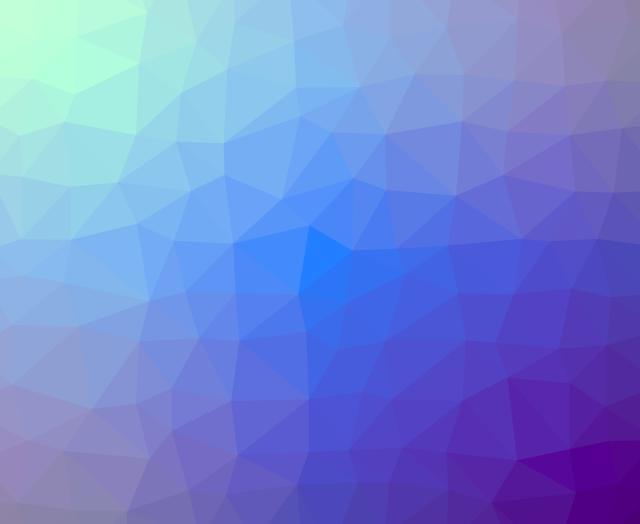
Give the GLSL for this background, as a WebGL 2 fragment shader.

```glsl
#version 300 es
precision highp float;
// A low-poly gradient: a jittered grid of vertices is split into triangles,
// each filled flat with the mean of a horizontal and a vertical colour ramp
// (mint, blue, indigo), sampled at its middle and mixed perceptually.

uniform vec2 u_resolution;
out vec4 fragColor;

const vec2 GRID = vec2(12.0, 10.0);
const float JITTER = 0.31;

const vec3 PALE_MINT = vec3(0.76, 1.0, 0.84);
const vec3 AQUA = vec3(0.685, 1.0, 0.865);
const vec3 AZURE = vec3(0.10, 0.49, 1.0);
const vec3 VIOLET = vec3(0.345, 0.0, 0.62);
const vec3 INDIGO = vec3(0.295, 0.0, 0.46);

const mat3 RGB_TO_XYZ = mat3(0.4124, 0.2126, 0.0193,
                             0.3576, 0.7152, 0.1192,
                             0.1805, 0.0722, 0.9505);

// Integer hash of a grid point, giving two values in 0..1
vec2 hash2(ivec2 cell) {
  uvec2 v = uvec2(cell + 64) * 1664525u + 1013904223u;
  v.x += v.y * 1664525u;
  v.y += v.x * 1664525u;
  v ^= v >> 16u;
  v.x += v.y * 1664525u;
  v.y += v.x * 1664525u;
  v ^= v >> 16u;
  return vec2(v & 65535u) / 65535.0;
}

// Cube-root XYZ: a space where linear mixing equals mixing in Lab
vec3 toPerceptual(vec3 rgb) {
  return pow(RGB_TO_XYZ * pow(rgb, vec3(2.2)), vec3(1.0 / 3.0));
}

vec3 toRgb(vec3 c) {
  vec3 light = inverse(RGB_TO_XYZ) * (c * c * c);
  return pow(clamp(light, 0.0, 1.0), vec3(1.0 / 2.2));
}

vec3 ramp(float t) {
  vec3 c = mix(toPerceptual(PALE_MINT), toPerceptual(AQUA), clamp(t / 0.14, 0.0, 1.0));
  c = mix(c, toPerceptual(AZURE), clamp((t - 0.14) / 0.36, 0.0, 1.0));
  c = mix(c, toPerceptual(VIOLET), clamp((t - 0.5) / 0.37, 0.0, 1.0));
  return mix(c, toPerceptual(INDIGO), clamp((t - 0.87) / 0.13, 0.0, 1.0));
}

vec3 facetColor(vec2 middle) {
  vec2 t = clamp(middle / GRID, 0.0, 1.0);
  return toRgb(0.5 * (ramp(t.x) + ramp(t.y)));
}

// Jittered vertex; the three around the focal facet follow a fixed slant
vec2 vertexAt(ivec2 cell) {
  vec2 home = vec2(cell) + 0.5;
  vec2 jitter = (hash2(cell) * 2.0 - 1.0) * JITTER;
  vec2 fromFocus = vec2(cell - ivec2(5, 4));
  if (length(fromFocus - 0.33) < 0.85) {
    jitter = vec2(0.30, -0.20) + mat2(-0.19, 0.48, -0.21, 0.32) * fromFocus;
  }
  return home + jitter;
}

float cross2(vec2 a, vec2 b) { return a.x * b.y - a.y * b.x; }

// Signed distance from the line a-b, positive on its inner side
float edgeDistance(vec2 p, vec2 a, vec2 b) {
  return cross2(normalize(b - a), p - a);
}

// Delaunay test: true when the angles at b and d sum to less than a half turn
bool splitsAlongAC(vec2 a, vec2 b, vec2 c, vec2 d) {
  vec2 atB = vec2(dot(c - b, a - b), cross2(c - b, a - b));
  vec2 atD = vec2(dot(a - d, c - d), cross2(a - d, c - d));
  return atB.y * atD.x + atB.x * atD.y > 0.0;
}

// Adds one triangle, weighted by its coverage of the pixel
void addFacet(inout vec4 sum, vec2 p, vec2 a, vec2 b, vec2 c, float pixel) {
  float inside = min(edgeDistance(p, a, b), min(edgeDistance(p, b, c), edgeDistance(p, c, a)));
  float coverage = clamp(0.5 + inside / pixel, 0.0, 1.0);
  if (coverage > 0.0) sum += coverage * vec4(facetColor((a + b + c) / 3.0), 1.0);
}

void main() {
  vec2 uv = gl_FragCoord.xy / u_resolution;
  vec2 p = vec2(uv.x, 1.0 - uv.y) * GRID;
  float pixel = GRID.y / u_resolution.y;
  ivec2 base = ivec2(floor(p - 0.5));
  vec4 sum = vec4(0.0);

  // Visit the nearby quads, each cut along its Delaunay diagonal
  for (int j = -1; j <= 1; j++) {
    for (int i = -1; i <= 1; i++) {
      ivec2 cell = base + ivec2(i, j);
      vec2 a = vertexAt(cell);
      vec2 b = vertexAt(cell + ivec2(1, 0));
      vec2 c = vertexAt(cell + ivec2(1, 1));
      vec2 d = vertexAt(cell + ivec2(0, 1));
      bool alongAC = splitsAlongAC(a, b, c, d);
      addFacet(sum, p, a, b, alongAC ? c : d, pixel);
      addFacet(sum, p, alongAC ? a : b, c, d, pixel);
    }
  }
  vec3 color = sum.a > 0.0 ? sum.rgb / sum.a : facetColor(p);
  fragColor = vec4(color, 1.0);
}
```
